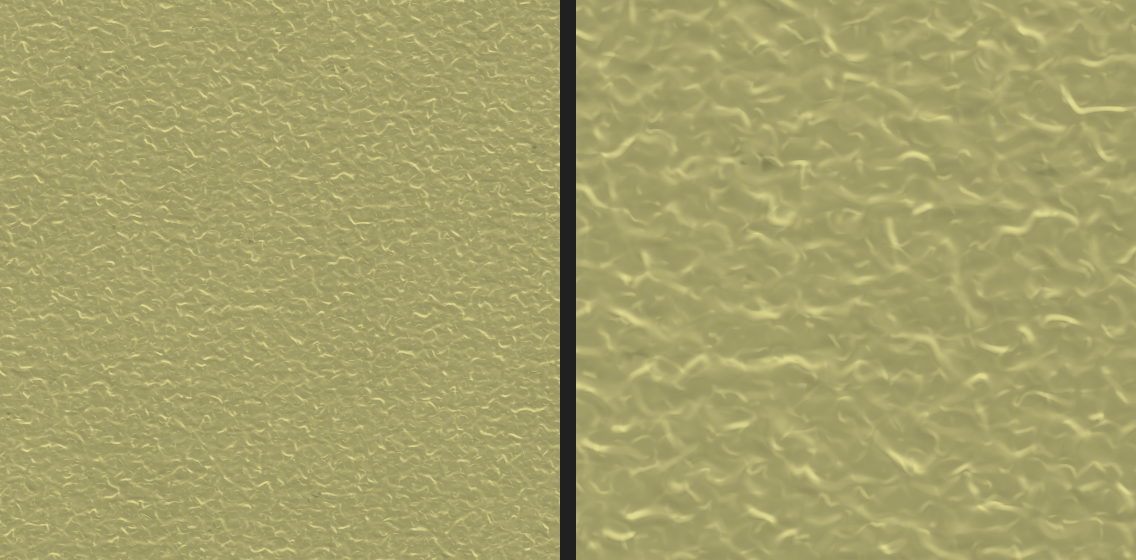
Left, the full canvas; right, a detail of the centre.
A Shadertoy shader for this texture:

```glsl
// Olive embossed skin: short, curled, glossy wrinkles on a softly pitted ground.
// Contours of warped gradient noise give wrinkles of even width; the side
// that faces the light shines, and a thin shade runs along its foot.

#define WRINKLE_SCALE vec2(50.0, 60.0)
#define FINE_SCALE vec2(98.0, 114.0)
#define WRINKLE_WIDTH 0.0020
#define FINE_WIDTH 0.0014
#define GLOSS 0.17
#define FINE_GLOSS 0.10
#define HALO 0.03
#define SHADE 0.045
#define SLOPE_CONTRAST 0.026
#define BASE_TONE 0.623
#define OLIVE vec3(1.0, 0.977, 0.642)
#define LIGHT_DIR vec2(0.32, 0.95)

// Random gradient in [-1, 1] for a lattice point
vec2 hashGradient(vec2 cell) {
    vec3 q = fract(cell.xyx * vec3(0.1031, 0.1030, 0.0973));
    q += dot(q, q.yzx + 33.33);
    return 2.0 * fract((q.xx + q.yz) * q.zy) - 1.0;
}

float cornerValue(vec2 cell, vec2 local, vec2 corner) {
    return dot(hashGradient(cell + corner), local - corner);
}

float gradientNoise(vec2 p) {
    vec2 cell = floor(p);
    vec2 f = p - cell;
    vec2 u = f * f * f * (f * (f * 6.0 - 15.0) + 10.0);
    float low = mix(cornerValue(cell, f, vec2(0, 0)), cornerValue(cell, f, vec2(1, 0)), u.x);
    float high = mix(cornerValue(cell, f, vec2(0, 1)), cornerValue(cell, f, vec2(1, 1)), u.x);
    return mix(low, high, u.y);
}

// Height of the skin, with bent coordinates to hide the lattice
float relief(vec2 p, vec2 scale) {
    vec2 q = p * scale;
    vec2 bend = vec2(gradientNoise(q * 0.8 + 17.3), gradientNoise(q * 0.8 + 71.9));
    return gradientNoise(q + 0.9 * bend + scale.yx);
}

// x: highlight, y: shade beside it, z: slope towards the light, w: soft halo
vec4 wrinkles(vec2 p, vec2 scale, float width) {
    float stepSize = 0.04 / scale.x;
    float h = relief(p, scale);
    vec2 slope = vec2(relief(p + vec2(stepSize, 0.0), scale),
                      relief(p + vec2(0.0, stepSize), scale)) - h;
    slope /= stepSize;
    float steepness = length(slope) + 0.2 * scale.x;
    float offset = h / (steepness * width);
    float towardLight = dot(slope, LIGHT_DIR);
    float facing = smoothstep(-0.45, 0.85, towardLight / steepness);
    float patchy = smoothstep(-0.12, 0.34, gradientNoise(p * scale * 0.8 + 43.7));
    float lit = exp(-offset * offset) * facing * patchy;
    float foot = offset + 2.0;
    float shaded = exp(-foot * foot) * facing * (0.3 + 0.7 * patchy);
    float halo = exp(-0.2 * offset * offset) * (0.4 + 0.6 * facing);
    return vec4(lit, shaded, towardLight / scale.y, halo);
}

// Rare dark nicks made of thin, nearly level strokes
float nicks(vec2 p) {
    float place = smoothstep(0.38, 0.52, gradientNoise(p * vec2(17.0, 29.0) + 5.1));
    float stroke = smoothstep(0.0, 0.3, gradientNoise(p * vec2(60.0, 190.0) + p.x * 35.0));
    return place * stroke;
}

void mainImage(out vec4 fragColor, in vec2 fragCoord) {
    vec2 p = fragCoord / iResolution.y;

    vec4 broad = wrinkles(p, WRINKLE_SCALE, WRINKLE_WIDTH);
    vec4 fine = wrinkles(p + 3.7, FINE_SCALE, FINE_WIDTH);

    // Matte ground with faint large clouds, soft slopes and wrinkle halos
    float tone = BASE_TONE + 0.016 * gradientNoise(p * 5.0 + 9.2);
    tone += SLOPE_CONTRAST * (broad.z + 0.5 * fine.z);
    tone += HALO * (broad.w + 0.4 * fine.w);

    // Glossy crests and the shade at their feet
    tone += GLOSS * broad.x + FINE_GLOSS * fine.x;
    tone -= SHADE * (broad.y + 0.5 * fine.y);
    tone -= 0.1 * nicks(p);

    fragColor = vec4(clamp(tone, 0.0, 0.87) * OLIVE, 1.0);
}
```
